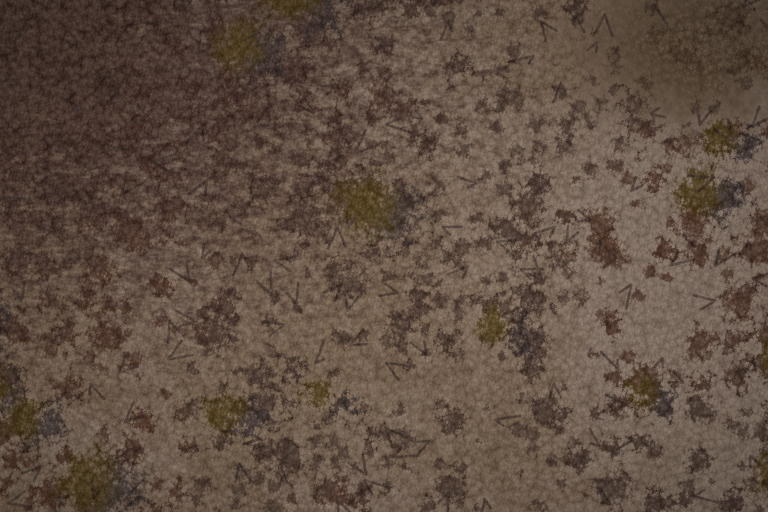
Write a Shadertoy shader that draws this texture.

```glsl
// Aerial view of dry scrubland: pale sand, brown shrubs, olive trees, fallen twigs

const vec3 SAND = vec3(0.51, 0.44, 0.39);
const vec3 STRAW = vec3(0.45, 0.37, 0.30);
const vec3 SHRUB = vec3(0.29, 0.225, 0.195);
const vec3 RUST = vec3(0.32, 0.215, 0.17);
const vec3 SCRUB = vec3(0.27, 0.19, 0.17);
const vec3 OLIVE = vec3(0.33, 0.26, 0.13);
const vec3 SHADE = vec3(0.25, 0.215, 0.21);
const vec3 TWIG = vec3(0.22, 0.17, 0.155);

float hash21(vec2 p) {
    return fract(sin(dot(p, vec2(127.1, 311.7))) * 43758.5);
}

vec2 hash22(vec2 p) {
    return vec2(hash21(p), hash21(p + 53.7));
}

mat2 turn(float angle) {
    float c = cos(angle), s = sin(angle);
    return mat2(c, s, -s, c);
}

// Distance to the nearest random cell point
float cellular(vec2 p) {
    vec2 base = floor(p);
    float nearest = 2.0;
    for (int y = -1; y <= 1; y++)
    for (int x = -1; x <= 1; x++) {
        vec2 cell = base + vec2(x, y);
        nearest = min(nearest, length(p - cell - hash22(cell)));
    }
    return nearest;
}

// Layered cellular noise, centred on zero
float grain(vec2 p, float freq) {
    float sum = 0.0, amp = 0.5;
    for (int i = 0; i < 3; i++) {
        sum += amp * (0.45 - cellular(p * freq));
        p = turn(0.9) * p + 3.7;
        freq *= 2.1;
        amp *= 0.78;
    }
    return sum;
}

// Layered sines for wide patches, about -1 to 1
float waves(vec2 p, float freq) {
    float sum = 0.0, amp = 0.5;
    for (int i = 0; i < 4; i++) {
        sum += amp * sin(p.x * freq + 1.7 * sin(p.y * freq * 0.8 + float(i)));
        p = turn(1.3) * p + 0.61;
        freq *= 1.6;
        amp *= 0.7;
    }
    return sum;
}

// Soft ragged blobs, one per chosen cell, gathered by the wide patches
float scatter(vec2 p, float freq, float share, float rough) {
    vec2 q = p * freq, base = floor(q);
    float cover = 0.0;
    for (int y = -1; y <= 1; y++)
    for (int x = -1; x <= 1; x++) {
        vec2 cell = base + vec2(x, y);
        vec2 centre = cell + 0.15 + 0.7 * hash22(cell);
        float radius = mix(0.28, 0.65, hash21(cell + 7.3));
        float chance = share * (1.0 + 0.5 * waves(cell / freq, 5.0));
        float blob = 1.0 - smoothstep(0.35 * radius, radius, length(q - centre) + rough);
        cover = max(cover, blob * step(hash21(cell + 19.1), chance));
    }
    return cover;
}

float segment(vec2 p, vec2 tip) {
    return length(p - tip * clamp(dot(p, tip) / dot(tip, tip), 0.0, 1.0));
}

// Forked sticks at random angles
float twigs(vec2 p, float freq, float share) {
    vec2 q = p * freq, base = floor(q);
    float cover = 0.0;
    for (int y = -1; y <= 1; y++)
    for (int x = -1; x <= 1; x++) {
        vec2 cell = base + vec2(x, y);
        vec2 local = q - cell - hash22(cell + 31.0);
        for (int arm = 0; arm < 2; arm++) {
            float angle = 6.28 * hash21(cell + 3.1) + 0.8 * float(arm);
            float reach = mix(0.25, 0.75, hash21(cell + float(arm) + 11.0));
            float d = segment(local, reach * vec2(cos(angle), sin(angle)));
            float stick = 1.0 - smoothstep(0.015, 0.06, d);
            cover = max(cover, stick * step(hash21(cell + 5.9), share));
        }
    }
    return cover;
}

// Thin winding trail around a sloping line
float trail(vec2 p, float angle, float offset, float width) {
    vec2 q = turn(angle) * p;
    float d = abs(q.y - offset - 0.03 * sin(q.x * 7.0 + offset * 9.0) - 0.008 * sin(q.x * 23.0));
    return 1.0 - smoothstep(0.3 * width, width, d);
}

void mainImage(out vec4 fragColor, in vec2 fragCoord) {
    vec2 uv = fragCoord / iResolution.xy;
    vec2 p = fragCoord / iResolution.y;
    float fine = grain(p, 65.0);
    float coarse = grain(p + 4.0, 18.0);
    float patches = waves(p, 4.0);
    float rough = 0.6 * coarse + 0.5 * fine;

    // Ground: straw on the left, bare sand on the right, faint trails
    float bare = smoothstep(-0.5, 0.6, uv.x - 0.5 + 0.4 * patches + 0.8 * coarse);
    vec3 color = mix(STRAW, SAND, bare);
    for (int i = 0; i < 5; i++) {
        float k = float(i);
        color += 0.035 * trail(p, 0.9 * k + 0.3, 0.5 * sin(k * 2.4) + 0.2, 0.006);
    }

    // Low shrubs in two sizes
    float large = scatter(p, 13.0, 0.55, rough);
    float small = scatter(p + 2.3, 27.0, 0.45, rough);
    vec3 shrubColor = mix(SHRUB, RUST, smoothstep(-0.1, 0.5, patches + coarse));
    color = mix(color, shrubColor, 0.8 * large);
    color = mix(color, shrubColor, 0.7 * small);

    // Dense reddish scrub at the upper left, thicket at the upper right
    float streaks = grain(p * vec2(0.6, 1.3), 30.0);
    float leftScrub = 1.0 - smoothstep(0.1, 0.65, length(uv - vec2(0.05, 0.88)) - 0.7 * streaks);
    float thicket = 1.0 - smoothstep(0.04, 0.2, length(uv - vec2(0.92, 0.91)) - 0.25 * rough);
    color = mix(color, SCRUB, 0.8 * leftScrub);
    color = mix(color, mix(SHRUB, OLIVE, 0.4), 0.75 * thicket);

    // Trees cast bluish shade to the lower right
    float shade = scatter(p - vec2(0.045, -0.018), 7.5, 0.15, rough);
    float trees = scatter(p, 7.5, 0.15, 0.7 * rough);
    color = mix(color, SHADE, 0.75 * shade);
    color = mix(color, OLIVE, 0.85 * trees);
    color = mix(color, TWIG, 0.6 * twigs(p, 15.0, 0.35));

    // Grit, uneven light and darkened corners
    color += vec3(1.0, 0.95, 0.88) * (0.24 * fine + 0.05 * coarse);
    vec2 offCentre = uv - 0.5;
    color *= 1.0 - 0.5 * dot(offCentre, offCentre);
    fragColor = vec4(clamp(color, 0.0, 1.0), 1.0);
}
```
